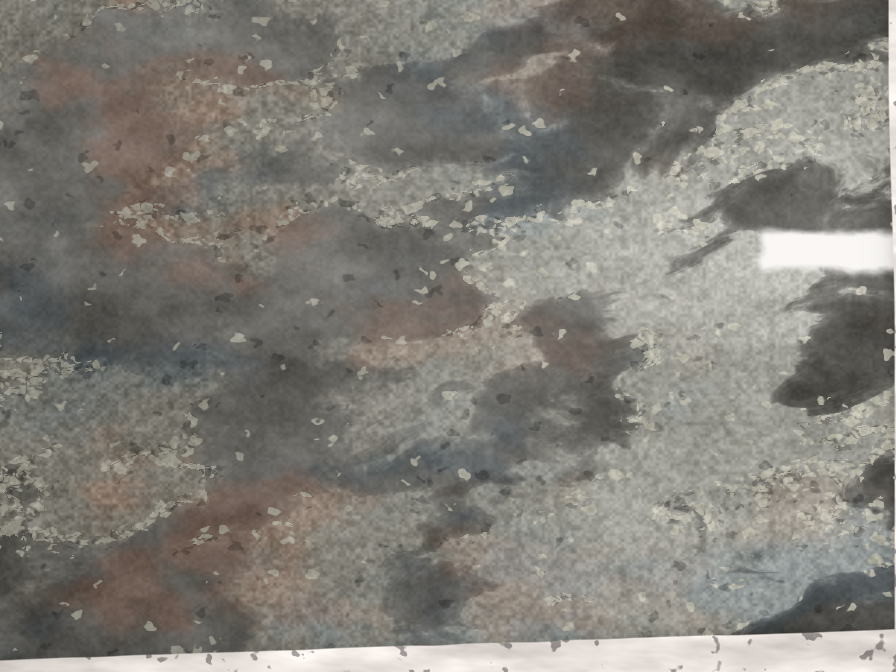
Write a Shadertoy shader that draws this texture.

```glsl
// Mottled, oxidised metal sheet with flaking edges and a window glare on a pale bench
#define PATCH_SCALE vec2(4.2, 8.2)
#define PATCH_TILT 0.17
#define PATCH_LEVEL 0.535
#define FLAKE_SCALE 100.0
#define FLAKE_AMOUNT 0.85
#define GRAIN_SCALE 230.0
#define GRAIN_AMOUNT 0.11
#define DARK vec3(0.345, 0.338, 0.32)
#define MID vec3(0.465, 0.455, 0.42)
#define SILVER vec3(0.66, 0.66, 0.63)
#define FLAKE vec3(0.71, 0.70, 0.64)
#define BENCH vec3(0.90, 0.87, 0.85)

float hash(vec2 p) {
    return fract(sin(dot(p, vec2(127.1, 311.7))) * 43758.5453);
}

float noise(vec2 p) {
    vec2 i = floor(p), f = fract(p);
    f = f * f * (3.0 - 2.0 * f);
    return mix(mix(hash(i), hash(i + vec2(1, 0)), f.x),
               mix(hash(i + vec2(0, 1)), hash(i + vec2(1, 1)), f.x), f.y);
}

float fbm(vec2 p, int octaves) {
    float sum = 0.0, amp = 0.5, total = 0.0;
    for (int i = 0; i < octaves; i++) {
        sum += amp * noise(p);
        total += amp;
        amp *= 0.54;
        p = mat2(0.96, 0.28, -0.28, 0.96) * p * 2.03 + 17.3;
    }
    return sum / total;
}

// Soft streak of exposed metal along a segment
float streak(vec2 p, vec2 a, vec2 b, float width) {
    vec2 d = b - a;
    float t = clamp(dot(p - a, d) / dot(d, d), 0.0, 1.0);
    float r = length(p - a - d * t) / width;
    return exp(-r * r);
}

// Height of the patina: low inside stains, high on bare metal
float patinaField(vec2 p) {
    float c = cos(PATCH_TILT), s = sin(PATCH_TILT);
    vec2 q = mat2(c, -s, s, c) * p * PATCH_SCALE;
    q += 0.9 * (vec2(fbm(q * 1.3 + 5.0, 3), fbm(q * 1.3 + 31.0, 3)) - 0.5);
    float field = fbm(q + 8.0, 7);
    field += 0.14 * streak(p, vec2(0.74, 0.60), vec2(1.22, 0.82), 0.055);
    field += 0.12 * streak(p, vec2(0.95, 0.62), vec2(1.03, 0.36), 0.07);
    field += 0.08 * streak(p, vec2(0.40, 0.31), vec2(0.84, 0.38), 0.03);
    return field;
}

// Ragged chips: jittered cells, each one kept or dropped by chance
float flakes(vec2 p, float density) {
    vec2 g = p * FLAKE_SCALE * vec2(0.8, 1.0);
    g += 1.1 * (vec2(noise(g * 1.4), noise(g * 1.4 + 40.0)) - 0.5);
    vec2 cell = floor(g);
    float blur = FLAKE_SCALE / iResolution.y, cover = 0.0;
    for (int y = -1; y <= 1; y++)
    for (int x = -1; x <= 1; x++) {
        vec2 id = cell + vec2(x, y);
        vec2 centre = id + 0.2 + 0.6 * vec2(hash(id), hash(id + 71.0));
        float radius = 0.25 + 0.5 * hash(id + 13.0);
        float kept = step(hash(id + 29.0), density);
        float chip = 1.0 - smoothstep(-blur, blur, length(g - centre) - radius);
        cover = max(cover, kept * chip);
    }
    return cover;
}

vec3 metalSheet(vec2 p) {
    float field = patinaField(p);
    float clouds = fbm(p * vec2(3.0, 5.0) + 50.0, 5);
    float mottle = fbm(p * vec2(14.0, 22.0) + 9.0, 5);
    float light = smoothstep(0.15, 1.15, p.x + 0.25 * (clouds - 0.5));

    // Bare metal brightens to the right, stains deepen
    vec3 ground = mix(MID, SILVER, light * (0.72 + 0.5 * (clouds - 0.4)));
    vec3 stain = mix(DARK + 0.035, DARK + 0.01, light);
    stain += 0.30 * (clouds - 0.5) + 0.20 * (mottle - 0.5);
    float bare = smoothstep(-0.035, 0.035, field - PATCH_LEVEL + 0.03 * light);
    bare = max(bare, 0.55 * smoothstep(0.42, 0.55, field));
    vec3 col = mix(stain, ground + 0.12 * (mottle - 0.5), bare);

    // Rust and blue oxide tints
    float rust = smoothstep(0.54, 0.74, fbm(p * vec2(5.0, 8.0) + 83.0, 4));
    float blue = smoothstep(0.52, 0.72, fbm(p * vec2(4.0, 7.0) + 127.0, 4));
    col += rust * (1.0 - 0.6 * light) * vec3(0.05, -0.01, -0.03);
    col += blue * vec3(-0.045, -0.015, 0.01);

    // Chips gather in clusters along the stain borders, with dark pits beside them
    float border = exp(-pow((field - PATCH_LEVEL - 0.015) / 0.04, 2.0));
    float cluster = smoothstep(0.44, 0.66, fbm(p * vec2(5.0, 9.0) + 200.0, 4));
    float density = FLAKE_AMOUNT * border * cluster + 0.012;
    float pits = flakes(p + vec2(0.004, 0.31), 0.5 * density);
    float chips = flakes(p, density);
    col = mix(col, col * 0.8, pits);
    col = mix(col, FLAKE * (0.86 + 0.18 * light) + 0.15 * (mottle - 0.5), 0.85 * chips);

    // Fine sparkle, strongest on bare metal
    float grain = noise(p * GRAIN_SCALE) + noise(p * GRAIN_SCALE * 0.53 + 7.0) - 1.0;
    col += GRAIN_AMOUNT * grain * (0.35 + 0.65 * bare);

    // Window glare and its halo
    vec2 g = p - vec2(1.27, 0.627) + 0.025 * (mottle - 0.5);
    vec2 outside = max(abs(g) - vec2(0.13, 0.021), 0.0);
    float glare = 1.0 - smoothstep(0.0, 0.018, length(outside));
    float halo = exp(-dot(g * vec2(2.2, 7.0), g * vec2(2.2, 7.0)));
    col += 0.16 * halo * (0.4 + 0.6 * bare);
    return mix(col, vec3(0.98, 0.97, 0.96), glare);
}

void mainImage(out vec4 fragColor, in vec2 fragCoord) {
    vec2 p = fragCoord / iResolution.y;
    float px = 1.0 / iResolution.y, width = iResolution.x * px;

    // Pale bench with faint smudges, visible below and at the right
    float smudge = fbm(p * vec2(9.0, 30.0) + 300.0, 4);
    vec3 bench = BENCH + 0.35 * (smudge - 0.45);
    bench *= 1.0 - 0.35 * smoothstep(0.68, 0.76, fbm(p * 45.0, 3));

    // Slightly skewed sheet edges
    float below = p.y - 0.017 - 0.034 * p.x - 0.002 * noise(p * 20.0);
    float right = width - 0.002 - 0.009 * smoothstep(0.5, 0.9, p.y) - p.x;
    float inside = min(below, right);
    vec3 col = metalSheet(p) * (1.0 - 0.12 * exp(-max(inside, 0.0) / 0.012));
    col = mix(bench, col, smoothstep(-px, px, inside));
    fragColor = vec4(clamp(col, 0.0, 1.0), 1.0);
}
```
